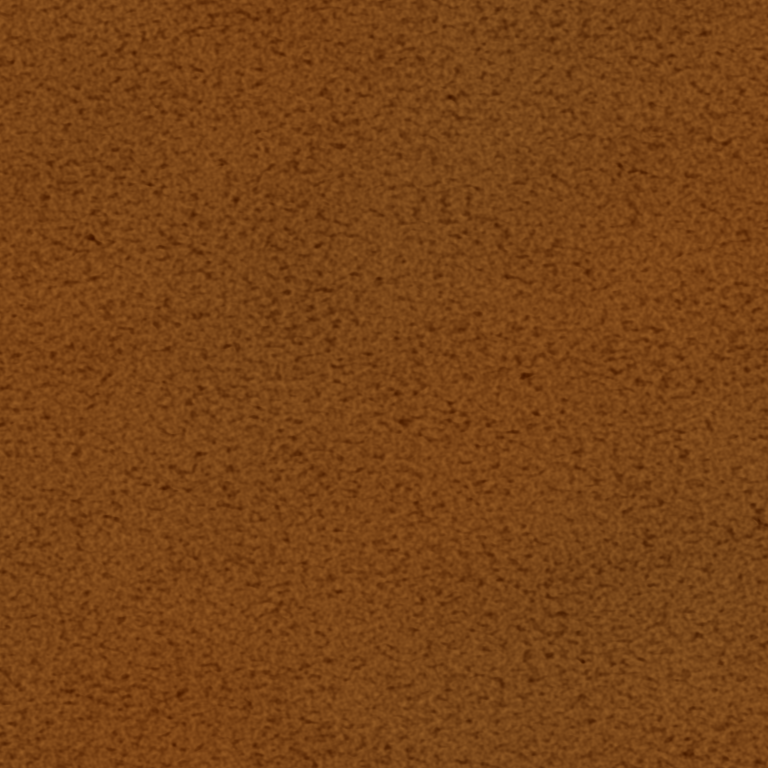
Give the GLSL for this texture, as a Shadertoy shader.

```glsl
// Rusty brown suede-like surface with fine grain and short dark flecks.

const vec3 BASE_BROWN = vec3(0.496, 0.284, 0.099);
const vec3 TONE_AXIS = vec3(1.0, 0.83, 0.50);    // colour change per unit of tone
const vec3 WARM_SHIFT = vec3(0.016, -0.006, -0.012);

// Integer hash giving an angle for a lattice cell.
float hashAngle(ivec2 cell, int seed) {
    uint h = uint(cell.x) * 1597u + uint(cell.y) * 51749u + uint(seed) * 7919u;
    h = (h ^ (h >> 15)) * 73244475u;
    h = (h ^ (h >> 13)) * 73244475u;
    h ^= h >> 16;
    return float(h & 65535u) / 65536.0 * 6.28318;
}

float cornerRamp(ivec2 cell, vec2 offset, int seed) {
    float angle = hashAngle(cell, seed);
    return dot(vec2(cos(angle), sin(angle)), offset);
}

// Gradient noise, roughly -0.7 to 0.7.
float gradientNoise(vec2 p, int seed) {
    ivec2 cell = ivec2(floor(p));
    vec2 f = fract(p);
    vec2 w = f * f * f * (f * (f * 6.0 - 15.0) + 10.0);
    float a = cornerRamp(cell, f, seed);
    float b = cornerRamp(cell + ivec2(1, 0), f - vec2(1.0, 0.0), seed);
    float c = cornerRamp(cell + ivec2(0, 1), f - vec2(0.0, 1.0), seed);
    float d = cornerRamp(cell + ivec2(1, 1), f - vec2(1.0, 1.0), seed);
    return mix(mix(a, b, w.x), mix(c, d, w.x), w.y);
}

vec2 rotate(vec2 p, float angle) {
    float c = cos(angle), s = sin(angle);
    return vec2(c * p.x - s * p.y, s * p.x + c * p.y);
}

// Bends straight lattice lines into irregular ones.
vec2 warp(vec2 p, float frequency, float amount) {
    vec2 bend = vec2(gradientNoise(p * frequency, 1), gradientNoise(p * frequency, 2));
    return p + amount * bend;
}

// Fine nap: two turned octaves of nearly round grains.
float grain(vec2 p) {
    return gradientNoise(rotate(p, 0.6) * 125.0, 3)
         + 0.9 * gradientNoise(rotate(p, -0.4) * 190.0, 4);
}

// Small flattened streaks, some leaning up and some leaning down.
float fleckField(vec2 p) {
    float falling = gradientNoise(rotate(p, 0.30) * vec2(58.0, 112.0), 5);
    float rising = gradientNoise(rotate(p, -0.25) * vec2(68.0, 125.0), 6);
    float ragged = gradientNoise(rotate(p, 0.1) * vec2(115.0, 170.0), 7);
    float groups = gradientNoise(p * vec2(9.0, 14.0), 8);
    return 0.8 * falling + 0.8 * rising + 0.6 * ragged + 0.25 * groups;
}

// Rare wider spots where the flecks grow darker.
float pitMask(vec2 p, float flecks) {
    float spot = gradientNoise(rotate(p, 0.15) * vec2(21.0, 42.0), 9);
    return smoothstep(0.34, 0.62, spot) * smoothstep(-0.20, 0.50, flecks);
}

void mainImage(out vec4 fragColor, in vec2 fragCoord) {
    vec2 uv = fragCoord / iResolution.y;
    vec2 p = warp(uv, 30.0, 0.005);

    // Layers of tone
    float flecks = fleckField(p);
    float tone = 0.083 * grain(uv);
    tone -= 0.135 * smoothstep(-0.16, 0.98, flecks);
    tone -= 0.110 * pitMask(p, flecks);
    tone += 0.020 * gradientNoise(uv * vec2(4.0, 6.0), 10);

    // Slow drift between rust and olive brown
    float warmth = gradientNoise(uv * 2.3, 11) + 0.3 * (0.5 - uv.x);

    vec3 color = BASE_BROWN + tone * TONE_AXIS + warmth * WARM_SHIFT;
    fragColor = vec4(clamp(color, 0.0, 1.0), 1.0);
}
```
